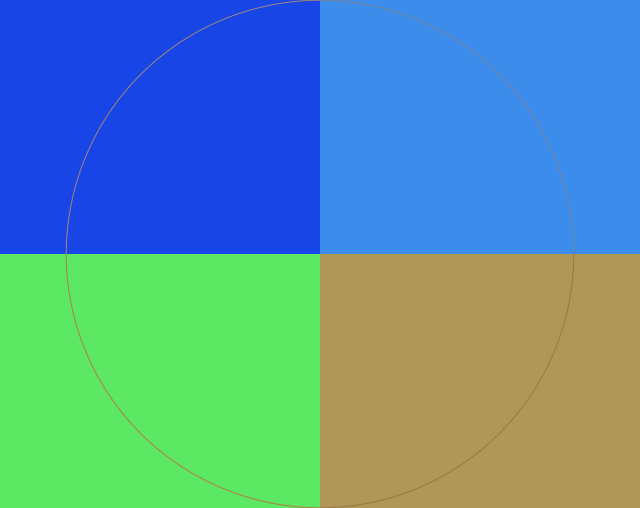
Reproduce this background procedurally as a WebGL 2 fragment shader.

```glsl
#version 300 es
precision highp float;

uniform vec2 u_resolution;
out vec4 outColor;

const vec3 ROYAL_BLUE = vec3(0.09, 0.27, 0.90);
const vec3 SKY_BLUE = vec3(0.23, 0.55, 0.92);
const vec3 GREEN = vec3(0.36, 0.91, 0.39);
const vec3 TAN = vec3(0.69, 0.59, 0.34);

// Soft step one pixel wide, centred on zero
float edge(float d, float pixel) {
    return clamp(d / pixel + 0.5, 0.0, 1.0);
}

// Blend four colours across the two axes
vec3 quadrants(vec2 side, vec3 topLeft, vec3 topRight, vec3 lowLeft, vec3 lowRight) {
    vec3 top = mix(topLeft, topRight, side.x);
    vec3 low = mix(lowLeft, lowRight, side.x);
    return mix(low, top, side.y);
}

// Coverage of a thin ring, kept faint when thinner than a pixel
float ring(vec2 p, float radius, float width, float pixel) {
    float d = abs(length(p) - radius);
    float drawn = max(width, pixel);
    return edge(0.5 * drawn - d, pixel) * width / drawn;
}

void main() {
    // Centred coordinates in units of the canvas height
    float pixel = 1.0 / u_resolution.y;
    vec2 p = (gl_FragCoord.xy - 0.5 * u_resolution) * pixel;
    vec2 side = vec2(edge(p.x, pixel), edge(p.y, pixel));

    // Four flat panels
    vec3 color = quadrants(side, ROYAL_BLUE, SKY_BLUE, GREEN, TAN);

    // Hairline circle, tinted differently in each panel
    vec3 lineColor = quadrants(side,
        vec3(0.68, 0.54, 0.46), vec3(0.50, 0.50, 0.56),
        vec3(0.72, 0.46, 0.22), vec3(0.58, 0.45, 0.27));
    color = mix(color, lineColor, ring(p, 0.4995, 0.0018, pixel));

    outColor = vec4(color, 1.0);
}
```
